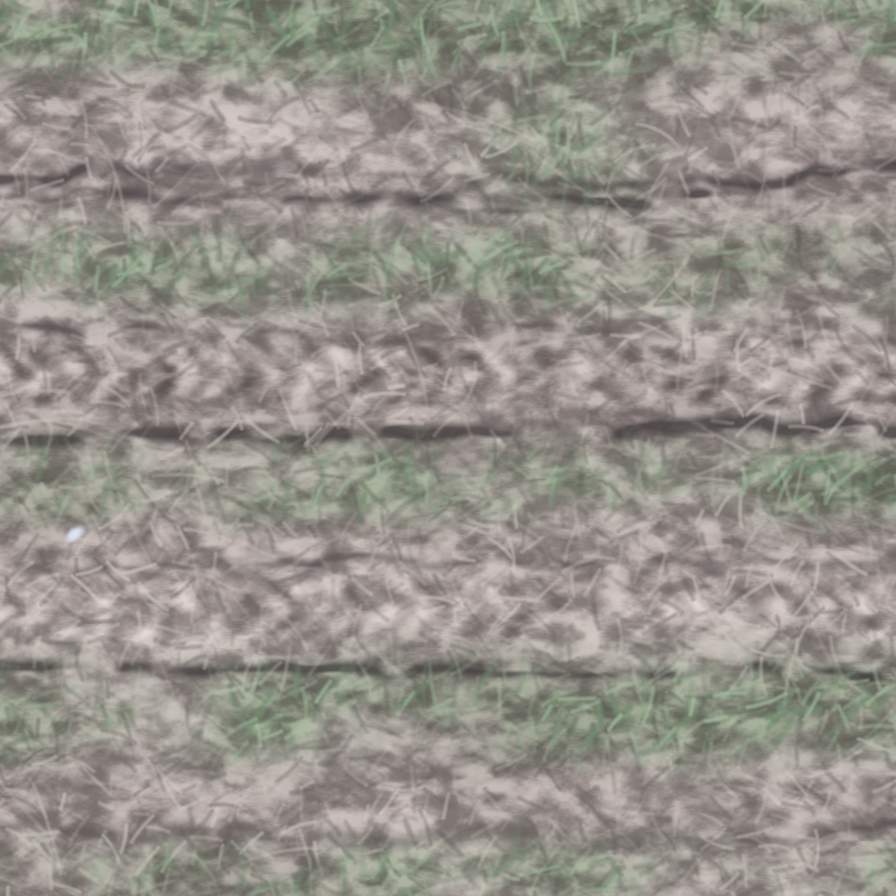
This texture is drawn by a three.js fragment shader. Its source:

```glsl
// Dry farm soil crossed by horizontal tyre tracks, with strips of grass and scattered straw.
varying vec2 vUv;

float hash(vec2 p) {
  return fract(sin(dot(p, vec2(127.1, 311.7))) * 43758.5453);
}

float noise(vec2 p) {
  vec2 i = floor(p), f = fract(p);
  f = f * f * (3.0 - 2.0 * f);
  return mix(mix(hash(i), hash(i + vec2(1.0, 0.0)), f.x),
             mix(hash(i + vec2(0.0, 1.0)), hash(i + 1.0), f.x), f.y);
}

float fbm(vec2 p) {
  float sum = 0.0, amp = 0.53;
  for (int i = 0; i < 4; i++) {
    sum += amp * noise(p);
    p = p * 2.03 + 17.3;
    amp *= 0.5;
  }
  return sum;
}

// Soft curved strokes, one per grid cell, turned around a main angle
float blades(vec2 p, float cells, float angle, float spread, float width, float seed) {
  p *= cells;
  float cover = 0.0;
  for (int j = -1; j <= 1; j++) {
    for (int i = -1; i <= 1; i++) {
      vec2 cell = floor(p) + vec2(float(i), float(j));
      vec2 key = cell + seed;
      vec2 q = p - cell - vec2(hash(key), hash(key + 31.7));
      float a = angle + spread * (hash(key + 57.1) - 0.5);
      vec2 dir = vec2(cos(a), sin(a));
      float reach = mix(0.25, 0.75, hash(key + 73.9));
      float t = clamp(dot(q, dir), -reach, reach);
      float bend = 0.5 * (hash(key + 91.3) - 0.5);
      float d = length(q - dir * t - vec2(-dir.y, dir.x) * bend * t * t);
      cover = max(cover, smoothstep(width, 0.0, d) * mix(0.25, 1.0, hash(key + 11.9)));
    }
  }
  return cover;
}

float band(float y, float centre, float spread) {
  float d = (y - centre) / spread;
  return exp(-d * d);
}

// Broken dark edge left by a wheel
float rut(vec2 p, float y, float width) {
  float path = y + 0.022 * (noise(vec2(p.x * 5.0, y * 70.0)) - 0.5)
                 + 0.016 * (noise(vec2(p.x * 32.0, y * 90.0)) - 0.5);
  float gaps = smoothstep(0.25, 0.7, noise(vec2(p.x * 27.0, p.y * 70.0 + y * 40.0)));
  float fade = smoothstep(0.15, 0.6, noise(vec2(p.x * 4.0 + 3.0, y * 50.0)));
  return band(p.y, path, width) * gaps * mix(0.35, 1.0, fade);
}

// Light and dark sides of a row of worn chevrons pointing right
float tread(vec2 p, float y) {
  float dy = p.y - y + 0.008 * (noise(vec2(p.x * 6.0, y * 30.0)) - 0.5);
  float wave = sin(6.2832 * (p.x * 23.0 + abs(dy) * 20.0 + 0.4 * noise(p * 25.0)));
  float wear = smoothstep(0.2, 0.65, noise(p * vec2(9.0, 20.0) + 4.0));
  return wave * mix(0.25, 1.0, wear) * (1.0 - smoothstep(0.02, 0.04, abs(dy)));
}

void main() {
  vec2 p = vUv;
  vec2 warped = p + 0.012 * (vec2(noise(p * 22.0), noise(p * 22.0 + 40.0)) - 0.5);

  // Soil with broad tone changes and fine crumbs
  float crumbs = fbm(warped * vec2(38.0, 58.0));
  vec3 color = mix(vec3(0.48, 0.44, 0.435), vec3(0.78, 0.735, 0.725),
                   smoothstep(0.18, 0.8, crumbs));
  color += 0.11 * (fbm(p * vec2(4.0, 11.0) + 8.0) - 0.5);
  color += 0.045 * band(p.y, 0.33, 0.05) + 0.035 * band(p.y, 0.85, 0.03);
  color += 0.085 * (tread(p, 0.583) + 0.85 * tread(p, 0.318));

  // Wheel edges
  float edges = rut(p, 0.803, 0.008) + rut(p, 0.775, 0.009) + 0.7 * rut(p, 0.626, 0.007)
              + rut(p, 0.518, 0.010) + 0.6 * rut(p, 0.368, 0.007)
              + 0.9 * rut(p, 0.250, 0.008) + 0.8 * rut(p, 0.073, 0.009);
  color = mix(color, vec3(0.29, 0.265, 0.27), clamp(edges, 0.0, 0.85));

  // Small shadows and pale straw
  float litter = smoothstep(0.25, 0.7, noise(p * vec2(7.0, 12.0) + 20.0));
  color = mix(color, vec3(0.38, 0.355, 0.35), 0.4 * blades(warped, 37.0, -0.4, 2.6, 0.18, 5.0));
  color = mix(color, vec3(0.84, 0.80, 0.78),
              mix(0.25, 0.6, litter) * blades(p, 34.0, 0.6, 3.1, 0.14, 19.0));

  // Patchy strips of grass, with two thicker clumps near the top
  float strips = band(p.y, 0.975, 0.05) + 0.75 * band(p.y, 0.70, 0.045)
               + band(p.y, 0.463, 0.04) + 0.9 * band(p.y, 0.205, 0.055)
               + 0.75 * band(p.y, 0.025, 0.04);
  float patches = smoothstep(0.22, 0.72, fbm(p * vec2(8.0, 13.0) + 2.7));
  float clumps = band(p.x, 0.63, 0.09) * band(p.y, 0.84, 0.08)
               + band(p.x, 0.39, 0.12) * band(p.y, 0.97, 0.06);
  float grass = clamp(strips * mix(0.2, 1.25, patches) + 0.75 * clumps, 0.0, 1.0);
  color = mix(color, color * vec3(0.83, 0.93, 0.83), grass);
  color = mix(color, vec3(0.34, 0.39, 0.34), 0.65 * grass * blades(p, 29.0, 1.1, 2.6, 0.19, 43.0));
  color = mix(color, vec3(0.45, 0.56, 0.44), 0.8 * grass * blades(p, 25.0, 1.2, 2.2, 0.17, 67.0));
  color = mix(color, vec3(0.64, 0.74, 0.62), 0.75 * grass * blades(p, 33.0, 1.0, 2.0, 0.15, 83.0));

  // Long stray stalks
  float stalks = blades(p, 11.0, 0.9, 3.1, 0.045, 101.0);
  color = mix(color, vec3(0.80, 0.77, 0.73), 0.5 * stalks * litter);

  // One pale scrap lying on the soil
  vec2 scrap = mat2(0.8, -0.6, 0.6, 0.8) * (p - vec2(0.083, 0.403));
  color = mix(color, vec3(0.86, 0.89, 0.96),
              smoothstep(1.3, 0.5, length(scrap / vec2(0.017, 0.009)) + 0.5 * crumbs));

  gl_FragColor = vec4(clamp(color, 0.0, 1.0), 1.0);
}
```
